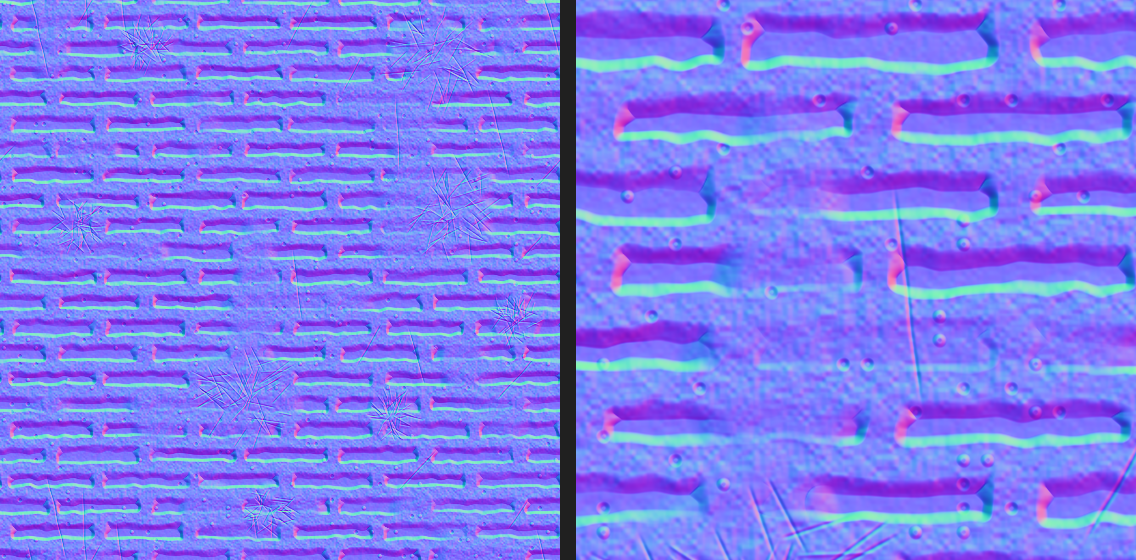
Left, the full canvas; right, a detail of the centre.
Write a WebGL 2 fragment shader that draws this texture map.

```glsl
#version 300 es
precision highp float;
// Tangent-space normal map of a worn wall: sunken bricks in raised, gritty mortar.
// A seamless height field sums bricks, grain, scuffed patches and long scratches;
// its slopes, taken by finite differences, become the colour.

#define COLS 6.0
#define ROWS 22.0
#define BRICK_DEPTH 0.0070
#define BRICK_HALF vec2(0.0750, 0.0150)
#define LOWER_WALL 0.0070
#define UPPER_WALL 0.0140
#define EDGE_WOBBLE 0.0050
#define GRAIN 0.0013
#define SCRATCH_WIDTH 0.0013
#define SCUFF_STROKES 46
#define LONG_SCRATCHES 18
#define SLOPE_STEP 0.0011

uniform vec2 u_resolution;
out vec4 fragColor;

float hash(vec2 p) {
    return fract(sin(dot(p, vec2(12.9898, 78.233))) * 43758.5);
}

// Value noise with n cells across the canvas, wrapping at its borders
float noise(vec2 p, float n) {
    vec2 i = floor(p * n), f = fract(p * n);
    f = f * f * (3.0 - 2.0 * f);
    vec2 a = mod(i, n) + n, b = mod(i + 1.0, n) + n;
    return mix(mix(hash(a), hash(vec2(b.x, a.y)), f.x),
               mix(hash(vec2(a.x, b.y)), hash(b), f.x), f.y);
}

vec2 wrapOffset(vec2 d) { return d - floor(d + 0.5); }

// Thin line through the origin that fades towards both ends
float stroke(vec2 d, float angle, float halfLength) {
    vec2 dir = vec2(cos(angle), sin(angle));
    float across = dot(d, vec2(-dir.y, dir.x)) / SCRATCH_WIDTH;
    float fade = 1.0 - smoothstep(0.6, 1.0, abs(dot(d, dir)) / halfLength);
    return fade * exp(-across * across);
}

// Sunken area of one brick: x = recess from 0 to 1, y = relative depth
vec2 brick(vec2 p) {
    vec2 wobble = vec2(noise(p, 64.0), noise(p + 0.37, 64.0)) - 0.5;
    wobble += 0.8 * (vec2(noise(p, 26.0), noise(p + 0.61, 26.0)) - 0.5);
    vec2 q = p + EDGE_WOBBLE * wobble;
    float row = floor(q.y * ROWS + 0.36);
    float shift = 0.06 + 0.5 * (1.0 - mod(row, 2.0));
    vec2 cell = vec2(q.x * COLS - shift, q.y * ROWS + 0.36);
    vec2 id = mod(floor(cell), vec2(COLS, ROWS));
    vec2 local = (fract(cell) - 0.5) / vec2(COLS, ROWS);

    vec2 vary = vec2(hash(id + 3.1), hash(id + 8.7)) - 0.5;
    vec2 halfSize = BRICK_HALF + vary * vec2(0.008, 0.004);
    local.x += 0.004 * (hash(id + 5.3) - 0.5);
    float corner = 0.007;
    vec2 e = abs(local) - halfSize + corner;
    float d = length(max(e, 0.0)) + min(max(e.x, e.y), 0.0) - corner;
    float wall = mix(LOWER_WALL, UPPER_WALL, smoothstep(-0.3, 0.3, local.y / halfSize.y));
    return vec2(1.0 - smoothstep(-wall, 0.0, d), mix(0.75, 1.15, hash(id + 1.9)));
}

// Round patch of crossing strokes: x = stroke height, y = coverage
vec2 scuff(vec2 p, vec2 centre, float radius, float seed) {
    vec2 d = wrapOffset(p - centre);
    if (length(d) > radius * 1.35) return vec2(0.0);
    float lines = 0.0;
    for (int i = 0; i < SCUFF_STROKES; i++) {
        vec2 key = vec2(float(i), seed);
        float around = 6.2832 * hash(key);
        vec2 at = radius * 0.8 * sqrt(hash(key + 0.3)) * vec2(cos(around), sin(around));
        float angle = around + 1.8 * (hash(key + 0.6) - 0.5);
        float len = radius * mix(0.15, 0.45, hash(key + 0.8));
        lines += stroke(d - at, angle, len) * (hash(key + 0.9) < 0.6 ? -1.0 : 0.8);
    }
    float ragged = length(d) + radius * 0.5 * (noise(p, 40.0) - 0.5);
    return vec2(lines, 1.0 - smoothstep(0.65 * radius, radius, ragged));
}

float height(vec2 p) {
    vec2 b = brick(p);

    // Scuffs: three large ones along a curve, then a spread of small ones
    vec2 worn = vec2(0.0);
    for (int i = 0; i < 8; i++) {
        float k = float(i), s = k - 3.0;
        bool large = i < 3;
        vec2 big = vec2(0.78, 0.90) + k * vec2(0.03, -0.28) - k * (k - 1.0) * vec2(0.2, 0.025);
        vec2 small = fract(vec2(0.14, 0.60) + s * vec2(0.78, -0.17));
        vec2 patchHit = scuff(p, large ? big : small, large ? 0.095 : 0.052, k + 11.0);
        worn.x += patchHit.x;
        worn.y = max(worn.y, patchHit.y * (large ? 0.85 : 0.5));
    }

    // Bricks, partly filled where worn, on gently rolling courses
    float filled = max(worn.y, 0.8 * smoothstep(0.62, 0.82, noise(p, 11.0)));
    float h = -BRICK_DEPTH * b.x * b.y * (1.0 - filled);
    h -= 0.0008 * sin(6.2832 * (p.y * ROWS + 0.36));

    // Grit, strong on mortar and faint on bricks
    float grit = noise(p, 150.0) + 0.6 * noise(p, 300.0) + 0.9 * noise(p, 72.0);
    h += GRAIN * grit * mix(1.0, 0.35, b.x * (1.0 - filled));

    // Sparse bumps and pits
    vec2 spot = fract(p * 70.0) - 0.5;
    float pick = hash(mod(floor(p * 70.0), 70.0) + 0.5);
    float sign1 = pick > 0.96 ? 1.0 : -1.0;
    h += 0.0016 * sign1 * step(0.92, pick) * (1.0 - smoothstep(0.08, 0.3, length(spot)));

    // Long scratches: slanted ones alternate with nearly upright ones
    float cuts = 0.0;
    float bend = 0.003 * (noise(p, 30.0) - 0.5);
    for (int i = 0; i < LONG_SCRATCHES; i++) {
        float k = float(i);
        vec2 at = vec2(hash(vec2(k, 2.3)), hash(vec2(k, 7.9)));
        bool slanted = i % 2 == 0;
        float angle = (slanted ? 0.95 : 1.75) + 0.3 * (hash(vec2(k, 4.1)) - 0.5);
        float len = (slanted ? 0.045 : 0.08) * mix(0.7, 1.3, hash(vec2(k, 5.7)));
        cuts += stroke(wrapOffset(p - at) + vec2(bend, 0.0), angle, len);
    }
    return h + 0.0011 * worn.x - 0.0013 * cuts;
}

void main() {
    vec2 p = gl_FragCoord.xy / u_resolution;
    vec2 e = vec2(SLOPE_STEP, 0.0);
    float h = height(p);
    vec2 slope = (vec2(height(p + e.xy), height(p + e.yx)) - h) / SLOPE_STEP;
    vec3 normal = normalize(vec3(-slope, 1.0));
    fragColor = vec4(0.5 + 0.5 * normal, 1.0);
}
```
